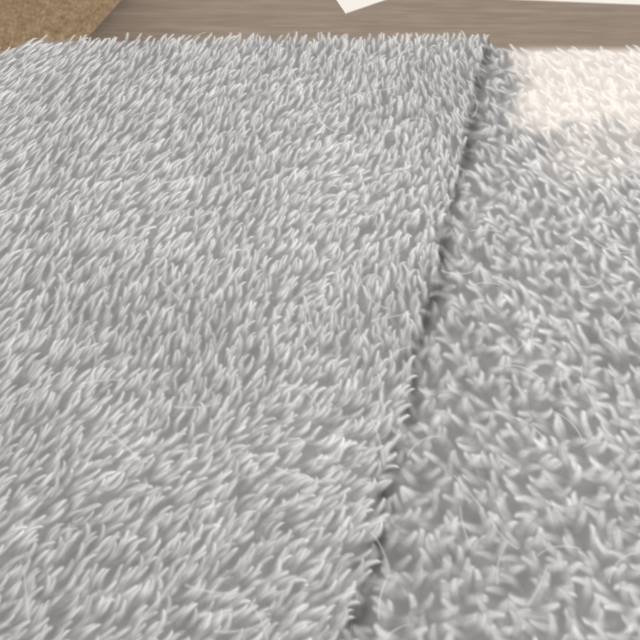
Write a Shadertoy shader that draws this texture.

```glsl
// Shaggy grey rug in perspective, folded along a seam, on a wooden floor with sun patches.

vec2 hash2(vec2 p) {
    p = vec2(dot(p, vec2(127.1, 311.7)), dot(p, vec2(269.5, 183.3)));
    return fract(sin(p) * 43758.5);
}

float gradientNoise(vec2 p) {
    vec2 i = floor(p), f = fract(p);
    vec2 w = f * f * f * (f * (f * 6.0 - 15.0) + 10.0);
    float a = dot(hash2(i) * 2.0 - 1.0, f);
    float b = dot(hash2(i + vec2(1, 0)) * 2.0 - 1.0, f - vec2(1, 0));
    float c = dot(hash2(i + vec2(0, 1)) * 2.0 - 1.0, f - vec2(0, 1));
    float d = dot(hash2(i + 1.0) * 2.0 - 1.0, f - 1.0);
    return mix(mix(a, b, w.x), mix(c, d, w.x), w.y);
}

// Signed distance to the right of the seam.
float seamSide(vec2 p) {
    return p.x - 0.548 - 0.227 * p.y + 0.004 * sin(p.y * 31.0);
}

// Height of the far edge of the rug.
float rugEdge(vec2 p) {
    float left = 0.915 + 0.02 * smoothstep(0.0, 0.05, p.x) + 0.006 * p.x;
    return mix(left, 0.921, smoothstep(-0.003, 0.006, seamSide(p)));
}

// The scale shrinks linearly with height; its logarithm gives even rows.
vec2 toRug(vec2 p) {
    float scale = 1.0 - 0.6 * p.y;
    return vec2((p.x - 0.5) / scale, -log(scale) / 0.6);
}

vec2 toScreen(vec2 g) {
    float scale = exp(-0.6 * g.y);
    return vec2(0.5 + g.x * scale, (1.0 - scale) / 0.6);
}

vec3 floorColor(vec2 p, float px) {
    float grain = gradientNoise(p * vec2(7.0, 130.0)) + 0.6 * gradientNoise(p * vec2(25.0, 260.0));
    vec3 col = vec3(0.60, 0.54, 0.485) + 0.06 * grain;
    col -= 0.08 * smoothstep(0.35, 0.15, p.x);
    // White shapes along the top
    float tip = p.x - 0.54;
    float lower = max(0.978 + 0.34 * tip, 0.978 - 1.47 * tip);
    lower = min(lower, 1.001 - 0.04 * (p.x - 0.77) + step(p.x, 0.77));
    col = mix(col, vec3(0.97, 0.95, 0.91), smoothstep(-px, px * 2.0, p.y - lower));
    // Tan mat in the corner
    float mat = p.x - 0.145 - (p.y - 0.95) * 0.9;
    float speckle = gradientNoise(p * 170.0) + gradientNoise(p * 75.0);
    vec3 matColor = vec3(0.58, 0.49, 0.38) + 0.1 * speckle;
    col *= 1.0 - 0.2 * exp(-max(mat, 0.0) * 45.0);
    return mix(matColor, col, smoothstep(-0.003, 0.003, mat));
}

// Draws one layer of curved tufts on one side of the seam (1 right, -1 left), far rows first.
void addTufts(inout vec3 col, vec2 p, float layer, float frequency, float sign1, bool stray, float px) {
    if (seamSide(p) * sign1 < -0.06) return;
    vec2 offset = layer * vec2(0.37, 0.61);
    vec2 g = toRug(p) * frequency + offset;
    vec2 cell = floor(g);
    float soft = px * frequency / (1.0 - 0.6 * p.y);
    float right = step(0.0, sign1);
    for (int j = 1; j >= -1; j--)
    for (int i = -1; i <= 1; i++) {
        vec2 id = cell + vec2(i, j);
        vec2 jitter = hash2(id + layer * 17.3);
        vec2 rnd = hash2(id + layer * 41.9 + 7.0);
        vec2 center = id + 0.1 + 0.8 * jitter;
        vec2 spot = toScreen((center - offset) / frequency);
        bool bare = spot.y > rugEdge(spot) + 0.002 || seamSide(spot) * sign1 < 0.0;
        if (bare || (stray && rnd.y > 0.2)) continue;

        float flow = gradientNoise(spot * 5.0);
        float lean = mix(0.42 + 0.9 * flow + (rnd.x - 0.5) * 0.9, (rnd.x - 0.5) * 3.0, right);
        lean += 0.35 * (1.0 - right) * smoothstep(0.5, 0.1, spot.y);
        if (stray) lean += (jitter.x - 0.5) * 2.0;
        vec2 dir = vec2(sin(lean), cos(lean));
        float halfLength = stray ? 0.65 : mix(0.62, 0.48, right);
        vec2 q = g - center;
        float along = dot(q, dir);
        float across = q.x * dir.y - q.y * dir.x + (jitter.y - 0.5) * 1.1 * (along * along - 0.1);
        float t = clamp(along / halfLength * 0.5 + 0.5, 0.0, 1.0);
        float width = (stray ? 0.03 : mix(0.18, 0.2, right)) * (1.2 - 0.5 * t);
        float d = length(vec2(across, along - clamp(along, -halfLength, halfLength))) - width;
        float blur = stray ? 0.03 : 0.07;
        float cover = smoothstep(soft + blur, -soft - blur, d);
        float light = mix(0.625, 0.835, smoothstep(0.0, 0.65, t)) + 0.12 * (rnd.y - 0.5);
        light -= 0.06 * smoothstep(0.2, 1.0, abs(across) / width);
        if (stray) light = 0.85;
        cover *= stray ? 0.6 : 0.5 + 0.45 * t;
        col = mix(col, light * vec3(1.008, 1.0, 0.988), cover);
    }
}

void mainImage(out vec4 fragColor, in vec2 fragCoord) {
    vec2 p = fragCoord / iResolution.xy;
    float px = 1.0 / iResolution.y;
    vec3 col = floorColor(p, px);
    float side = seamSide(p);
    float edge = rugEdge(p);
    float onRug = smoothstep(0.012, -0.006, p.y - edge);

    // Rug backing, then the lower pile on the right
    col = mix(col, vec3(0.57, 0.56, 0.555), smoothstep(0.003, -0.003, p.y - edge));
    for (int k = 0; k < 3; k++) addTufts(col, p, float(k), 23.0 + 2.0 * float(k), 1.0, false, px);

    // Patchy shadow below the fold, partly covered by the left pile
    float patches = clamp(0.75 + 1.3 * gradientNoise(p * vec2(50.0, 42.0)), 0.2, 1.2);
    float seamWidth = mix(0.022, 0.009, p.y);
    float crease = exp(-pow((side - 0.004) / seamWidth, 2.0)) * patches;
    col *= 1.0 - onRug * (0.3 * crease + 0.07 * step(0.0, side) * exp(-max(side, 0.0) * 24.0));
    for (int k = 0; k < 3; k++) addTufts(col, p, float(k) + 6.0, 29.0 + 3.0 * float(k), -1.0, false, px);
    addTufts(col, p, 4.0, 15.0, -1.0, true, px);
    addTufts(col, p, 5.0, 18.0, 1.0, true, px);

    // Soft tonal drift and clumped hollows
    vec2 g = toRug(p);
    float drift = 0.10 * gradientNoise(p * 5.0) + 0.13 * gradientNoise(g * vec2(24.0, 19.0))
                + 0.09 * gradientNoise(g * 43.0);
    drift += 0.035 * smoothstep(0.25, 0.7, p.y) - 0.005;
    col *= 1.0 + onRug * drift;

    // Sunlight across the far right
    vec2 s = p + 0.03 * vec2(gradientNoise(p * 28.0), gradientNoise(p * 28.0 + 9.0));
    float sun = smoothstep(0.78, 0.84, s.x) * smoothstep(0.77, 0.825, s.y);
    sun = max(sun, 0.45 * smoothstep(0.83, 0.90, s.x) * smoothstep(0.70, 0.745, s.y));
    vec3 sunlit = vec3(0.975, 0.94, 0.905) + (col - 0.72) * 0.4;
    col = mix(col, sunlit, sun * onRug * 0.95);

    fragColor = vec4(clamp(col, 0.0, 1.0), 1.0);
}
```
